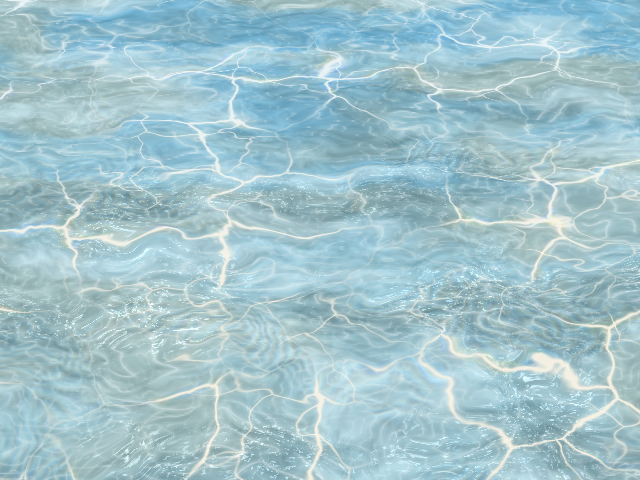
Give the GLSL for this texture, as a WebGL 2 fragment shader.

```glsl
#version 300 es
precision highp float;

uniform vec2 u_resolution;
out vec4 fragColor;

vec2 hash2(vec2 p) {
    vec3 h = fract(vec3(p.xyx) * vec3(0.1031, 0.1030, 0.0973));
    h += dot(h, h.yzx + 33.33);
    return fract((h.xx + h.yz) * h.zy);
}

// Rotated sine octaves, roughly -1 to 1
float layeredSines(vec2 p, float seed) {
    float total = 0.0;
    float amplitude = 0.5;
    for (int i = 0; i < 5; i++) {
        p = mat2(0.8, 0.6, -0.6, 0.8) * p * 1.6 + seed;
        total += amplitude * sin(p.x + 1.6 * sin(p.y + seed));
        amplitude *= 0.6;
    }
    return total;
}

// Cellular noise: x = centre distance, y = border distance, z = cell id
vec3 cells(vec2 p) {
    vec2 base = floor(p);
    vec2 nearest = vec2(8.0);
    vec2 second = vec2(9.0);
    float id = 0.0;
    for (int y = -1; y <= 1; y++) {
        for (int x = -1; x <= 1; x++) {
            vec2 cell = base + vec2(x, y);
            vec2 toPoint = cell + 0.1 + 0.8 * hash2(cell + 50.0) - p;
            float d = dot(toPoint, toPoint);
            if (d < dot(nearest, nearest)) {
                second = nearest;
                nearest = toPoint;
                id = hash2(cell + 91.0).x;
            } else if (d < dot(second, second)) {
                second = toPoint;
            }
        }
    }
    float border = dot(0.5 * (nearest + second), normalize(second - nearest));
    return vec3(length(nearest), border, id);
}

vec2 refractPlane(vec2 p, float strength, float seed) {
    return p + strength * vec2(layeredSines(p * 1.6, seed), layeredSines(p * 1.5, seed + 4.3));
}

// Thin bright core with a soft glow around it
float lightLine(float d, float width) {
    return exp(-pow(d / width, 2.0)) + 0.22 * exp(-d / (width * 5.0));
}

// Thin repeated contours of a smooth field, of even width on the canvas
float contours(float field, float count, float width) {
    float phase = field * count;
    float d = abs(fract(phase) - 0.5);
    float slope = fwidth(phase) * u_resolution.y;
    return exp(-d / (width * slope + 0.025)) * smoothstep(130.0, 50.0, slope);
}

vec3 waterBody(vec2 plane, float height) {
    const vec3 shade = vec3(0.475, 0.615, 0.645);
    const vec3 aqua = vec3(0.575, 0.75, 0.805);
    const vec3 sand = vec3(0.605, 0.72, 0.725);
    const vec3 blue = vec3(0.42, 0.69, 0.83);
    const vec3 pale = vec3(0.72, 0.845, 0.88);
    float swell = layeredSines(plane * vec2(0.6, 1.7), 1.7);
    float tint = layeredSines(plane * vec2(0.6, 1.3), 5.2);
    float sheen = layeredSines(plane * vec2(0.8, 2.3), 8.4);
    vec3 color = mix(aqua, sand, smoothstep(-0.3, 0.45, tint));
    color = mix(color, shade, 0.85 * smoothstep(-0.05, 0.6, swell));
    float sky = smoothstep(0.35, 1.05, height + 0.35 * sheen);
    color = mix(color, blue, 0.85 * sky * smoothstep(0.5, -0.2, tint));
    return mix(color, pale, 0.7 * smoothstep(0.1, 0.75, sheen - 0.3 * swell));
}

void main() {
    vec2 uv = gl_FragCoord.xy / u_resolution.y;
    float height = uv.y;
    float centre = 0.5 * u_resolution.x / u_resolution.y;

    // Receding water plane
    vec2 plane = vec2((uv.x - centre) * mix(3.3, 4.4, height), height * (3.5 + 3.6 * height));
    vec2 bent = refractPlane(plane, 0.2, 2.1);
    vec3 color = waterBody(bent, height);

    // Concentric ripples with faint prismatic fringes
    vec2 jagged = refractPlane(bent * 4.0, 0.12, 1.4) / 4.0;
    vec3 net = cells(jagged * vec2(1.05, 1.1));
    float patches = smoothstep(-0.35, 0.3, layeredSines(plane * vec2(0.9, 1.3), 3.6));
    float ringPhase = net.x * 50.0 + 8.0 * layeredSines(plane * 2.2, net.z * 6.0);
    float ringFade = patches * smoothstep(0.1, 0.5, net.z) * (1.0 - 0.7 * height);
    color += 0.055 * ringFade * cos(ringPhase + vec3(0.0, 0.6, 1.2));

    // Fine surface wrinkles, coarse to small
    color += 0.04 * layeredSines(bent * vec2(3.0, 7.0), 6.1);
    color += 0.06 * layeredSines(bent * vec2(10.0, 15.0), 3.3) * mix(1.0, 0.7, height);

    // Pale filaments drawn out along the swell
    float wispMask = smoothstep(-0.4, 0.5, layeredSines(plane * vec2(0.8, 1.1), 9.3));
    float wisps = contours(layeredSines(bent * vec2(0.7, 1.6), 4.7), 4.0, 0.002);
    float threads = contours(layeredSines(plane * vec2(1.3, 2.0), 2.6), 5.0, 0.0016);
    float curls = contours(layeredSines(bent * vec2(2.6, 3.6), 7.9), 3.0, 0.0014);
    color = mix(color, vec3(0.88, 0.94, 0.95), 0.6 * wisps * wispMask);
    color = mix(color, vec3(0.86, 0.93, 0.94), 0.45 * threads * (1.0 - 0.6 * wispMask));
    color = mix(color, vec3(0.85, 0.92, 0.93), 0.4 * curls * patches);

    // Small broken glitter in the nearer water
    vec3 glitter = cells(refractPlane(bent * vec2(24.0, 34.0), 0.5, 3.7));
    float fleckMask = smoothstep(-0.3, 0.8, layeredSines(plane * vec2(1.1, 1.7), 7.5));
    float flecks = (1.0 - smoothstep(0.1, 0.5, glitter.x)) * smoothstep(0.3, 1.0, glitter.z);
    color += 0.26 * flecks * fleckMask * (1.0 - smoothstep(0.45, 0.85, height));

    // Broken caustic networks of uneven width
    float strength = smoothstep(-0.5, 0.5, layeredSines(plane * 1.1, 7.0));
    float width = mix(0.011, 0.021, strength);
    float broad = lightLine(net.y, width) * mix(0.25, 1.0, strength);
    vec2 fineBent = refractPlane(plane * vec2(1.4, 1.6) + 8.0, 0.3, 5.5);
    float fineMask = smoothstep(-0.3, 0.6, layeredSines(plane * vec2(0.9, 1.4), 2.8));
    float fine = lightLine(cells(fineBent).y, 0.016) * fineMask * 0.6;
    vec3 warmWhite = mix(vec3(0.99, 0.96, 0.9), vec3(0.93, 0.97, 0.98), smoothstep(0.3, 1.0, height));
    color = mix(color, warmWhite, clamp(0.85 * broad + fine, 0.0, 0.92));

    // Warm and cool dispersion beside bright lines
    float fringe = exp(-pow((net.y - 0.045) / 0.025, 2.0)) * strength * patches;
    color += fringe * vec3(0.06, 0.015, -0.06) * sin(ringPhase * 0.3 + vec3(0.0, 1.0, 0.5));

    fragColor = vec4(clamp(color, 0.0, 1.0), 1.0);
}
```
